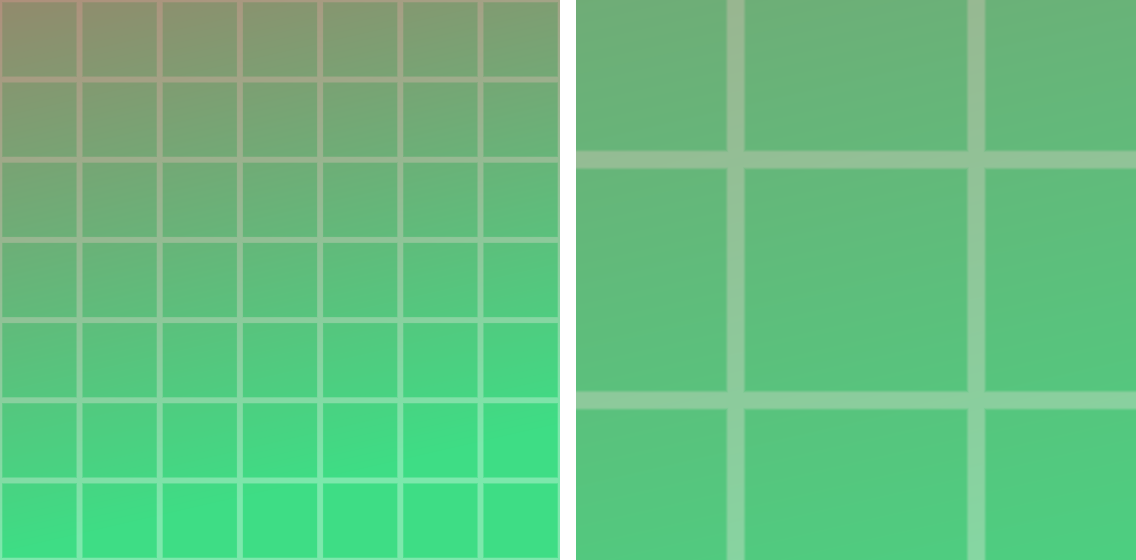
Left, the full canvas; right, a detail of the centre.
A WebGL 1 fragment shader for this pattern:

```glsl
precision highp float;

uniform vec2 u_resolution;

const float CELL_SIZE = 0.1432;
const float LINE_WIDTH = 0.0106;
const float LINE_OPACITY = 0.32;
const float EDGE_SOFTNESS = 0.0013;

const vec3 FILL_START = vec3(0.573, 0.541, 0.425);
const vec3 FILL_END = vec3(0.243, 0.866, 0.520);
const vec3 LINE_START = vec3(0.92, 0.60, 0.60);
const vec3 LINE_END = vec3(1.0);

// Gradient falls from the top left, leaning slightly to the right
const vec2 GRADIENT_DIRECTION = vec2(0.23, 1.0);
const float GRADIENT_LENGTH = 0.99;

// Distance to the nearest line of a square grid whose middle cell is centred
float gridDistance(vec2 p) {
    vec2 fromCellCentre = abs(fract((p - 0.5) / CELL_SIZE + 0.5) - 0.5);
    vec2 toLine = (0.5 - fromCellCentre) * CELL_SIZE;
    return min(toLine.x, toLine.y);
}

void main() {
    vec2 uv = gl_FragCoord.xy / u_resolution;

    // Background gradient
    vec2 fromTopLeft = vec2(uv.x, 1.0 - uv.y);
    float blend = clamp(dot(fromTopLeft, GRADIENT_DIRECTION) / GRADIENT_LENGTH, 0.0, 1.0);
    vec3 fill = mix(FILL_START, FILL_END, blend);

    // Translucent grid lines, tinted along the same gradient
    vec3 lineColor = mix(LINE_START, LINE_END, blend);
    float softness = max(EDGE_SOFTNESS, 0.5 / min(u_resolution.x, u_resolution.y));
    float halfWidth = 0.5 * LINE_WIDTH;
    float coverage = 1.0 - smoothstep(halfWidth - softness, halfWidth + softness, gridDistance(uv));

    gl_FragColor = vec4(mix(fill, lineColor, coverage * LINE_OPACITY), 1.0);
}
```
